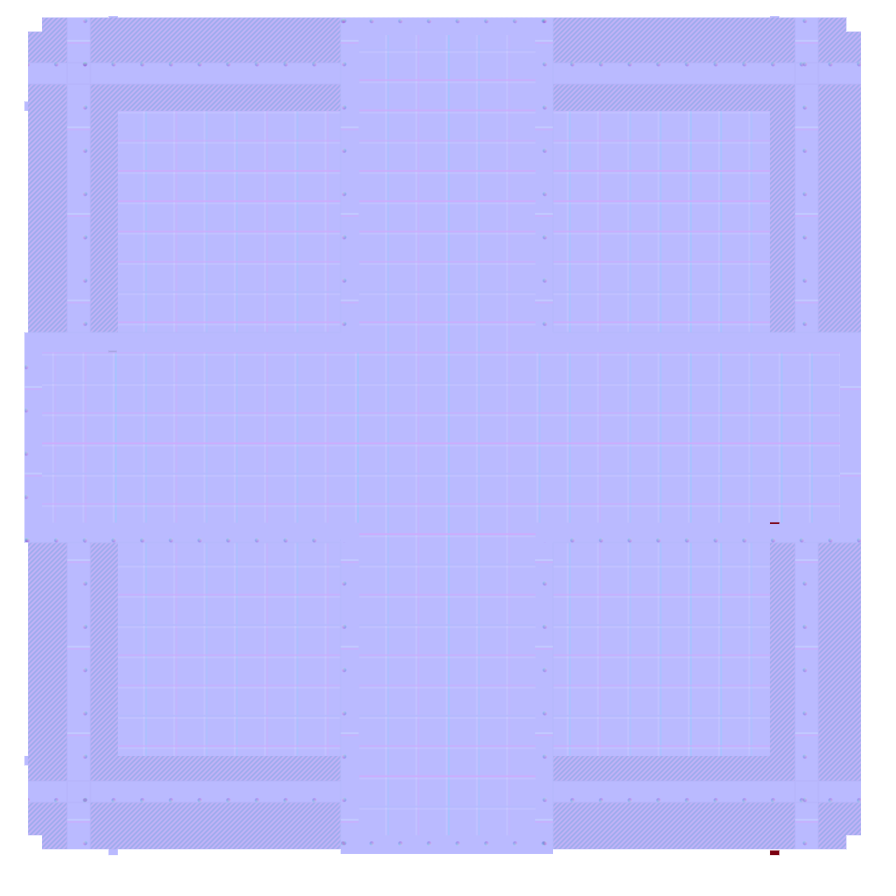
Give the GLSL for this texture map, as a three.js fragment shader.

```glsl
// Lavender normal map of a square floor plate: crossed bands, panel grid, hatched rim and bolts.
varying vec2 vUv;

const vec3 FLAT = vec3(0.73, 0.73, 1.0);
const vec3 BLUE = vec3(0.64, 0.77, 1.0);
const vec3 PINK = vec3(0.81, 0.67, 0.99);
const vec3 DARK_RED = vec3(0.48, 0.0, 0.06);

float hash(float n) { return fract(sin(n * 91.7) * 437.5); }

// Soft mask of an axis-aligned rectangle.
float box(vec2 p, vec2 lo, vec2 hi) {
  vec2 d = min(p - lo, hi - p);
  return smoothstep(-0.0007, 0.0007, min(d.x, d.y));
}

// Soft mask of a centred interval.
float span(float x, float centre, float halfSize) {
  return 1.0 - smoothstep(-0.0007, 0.0007, abs(x - centre) - halfSize);
}

float line(float d) { return 1.0 - smoothstep(0.0002, 0.0018, abs(d)); }

// Signed distance to the nearest repeated mark.
float repeatAt(float x, float start, float pitch) {
  return (fract((x - start) / pitch + 0.5) - 0.5) * pitch;
}

// Raised stud: red and green follow the slope.
vec3 bolt(vec2 d) {
  float mask = 1.0 - smoothstep(0.0012, 0.0034, length(d));
  return mask * vec3(d * 55.0 - 0.07, -0.07);
}

// One family of panel grooves with a pale lip; strength varies per groove.
vec3 groove(vec3 color, float x, float start, vec3 tint, vec3 rare, float mask) {
  float pitch = 0.03378;
  float id = floor((x - start) / pitch + 0.5);
  float d = repeatAt(x, start, pitch);
  vec3 ink = mix(tint, rare, step(0.72, hash(id + 3.0)));
  color = mix(color, ink, mask * line(d) * (0.45 + 0.5 * hash(id + 8.0)));
  return color + mask * line(d + 0.0025) * vec3(0.025, 0.025, 0.0);
}

void main() {
  vec2 p = vUv;

  // Plate silhouette with notched corners, bands and tabs
  float plate = max(box(p, vec2(0.0313, 0.0677), vec2(0.9609, 0.9648)),
                    box(p, vec2(0.0469, 0.0521), vec2(0.9447, 0.9805)));
  float row = box(p, vec2(0.0273, 0.3945), vec2(0.9609, 0.6289));
  float column = box(p, vec2(0.3802, 0.0469), vec2(0.6172, 0.9805));
  float cross = max(row, column);
  float tabs = max(box(p, vec2(0.0273, 0.8763), vec2(0.04, 0.8867)),
                   box(p, vec2(0.0273, 0.1458), vec2(0.04, 0.1563)));
  tabs = max(tabs, box(p, vec2(0.1211, 0.0456), vec2(0.1315, 0.982)));
  tabs = max(tabs, box(p, vec2(0.8594, 0.06), vec2(0.8698, 0.982)));
  float body = max(max(plate, cross), tabs);

  // Regions: inner panels, rim straps and hatched rim
  float inner = span(p.x, 0.4954, 0.3639) * span(p.y, 0.5163, 0.36);
  float strapV = span(abs(p.x - 0.4941), 0.4062, 0.0130);
  float strapH = span(abs(p.y - 0.5172), 0.4008, 0.0120);
  float rim = plate * (1.0 - inner) * (1.0 - cross);
  float hatch = rim * (1.0 - max(strapV, strapH));
  float innerRow = box(p, vec2(0.0469, 0.4167), vec2(0.9375, 0.6068));
  float innerColumn = box(p, vec2(0.401, 0.0677), vec2(0.5977, 0.9609));
  float grid = max(inner * (1.0 - cross), max(innerRow, innerColumn));

  vec3 color = FLAT;

  // Panel grooves
  color = groove(color, p.x, 0.5009, BLUE, mix(FLAT, PINK, 0.5), grid);
  color = groove(color, p.y, 0.5052, PINK, mix(PINK, BLUE, 0.6), grid);

  // Diagonal tread
  float wave = sin((p.x - p.y) * 1140.0);
  vec3 tread = mix(vec3(0.62, 0.67, 0.93), vec3(0.76, 0.70, 0.97), 0.5 + 0.5 * wave);
  color = mix(color, tread, hatch);

  // Strap edges, faint rims of the bands
  float edgeH = line(abs(abs(p.y - 0.5172) - 0.4008) - 0.012);
  float edgeV = line(abs(abs(p.x - 0.4941) - 0.4062) - 0.013);
  color = mix(color, vec3(0.70, 0.69, 0.97), 0.4 * rim * max(edgeH, edgeV));
  float bandEdge = max(line(abs(p.x - 0.4987) - 0.1185) * (1.0 - row),
                       line(abs(p.y - 0.5117) - 0.1172) * (1.0 - column));
  color = mix(color, vec3(0.70, 0.72, 0.98), 0.45 * bandEdge);

  // Plate joints along the upright straps and band trims
  float trimV = span(abs(p.x - 0.4987), 0.1085, 0.0100) * (1.0 - row);
  float endTrim = row * (1.0 - box(p, vec2(0.0469, 0.0), vec2(0.9375, 1.0)));
  float upright = max(max(strapV * rim, trimV), endTrim);
  float joint = repeatAt(p.y, 0.8555, 0.0966);
  color = mix(color, PINK, 0.55 * upright * line(joint));
  color += upright * line(joint - 0.0024) * vec3(0.03, 0.06, 0.0);

  // Bolts in upright columns
  float boltY = repeatAt(p.y, 0.8802, 0.0483);
  float outsideRow = 1.0 - row;
  color += outsideRow * bolt(vec2(abs(p.x - 0.4967) - 0.4017, boltY));
  color += outsideRow * bolt(vec2(abs(p.x - 0.4961) - 0.1120, boltY));
  color += row * bolt(vec2(p.x - 0.0292, boltY));

  // Bolts in level rows
  float boltX = repeatAt(p.x, 0.1589, 0.0320);
  float outsideColumn = 1.0 - column;
  color += outsideColumn * bolt(vec2(boltX, abs(p.y - 0.5176) - 0.4108));
  color += outsideColumn * bolt(vec2(boltX, p.y - 0.3971));
  color += column * bolt(vec2(boltX, abs(p.y - 0.5176) - 0.4590));

  // Small slots at the row edges, then the two red marks
  float slots = box(p, vec2(0.1211, 0.6068), vec2(0.1302, 0.6087));
  color = mix(color, vec3(0.63, 0.62, 0.85), 0.7 * slots);
  color = mix(vec3(1.0), clamp(color, 0.0, 1.0), body);
  float red = max(box(p, vec2(0.8594, 0.0456), vec2(0.8698, 0.0508)),
                  box(p, vec2(0.8594, 0.4152), vec2(0.8698, 0.4170)));
  gl_FragColor = vec4(mix(color, DARK_RED, red), 1.0);
}
```
